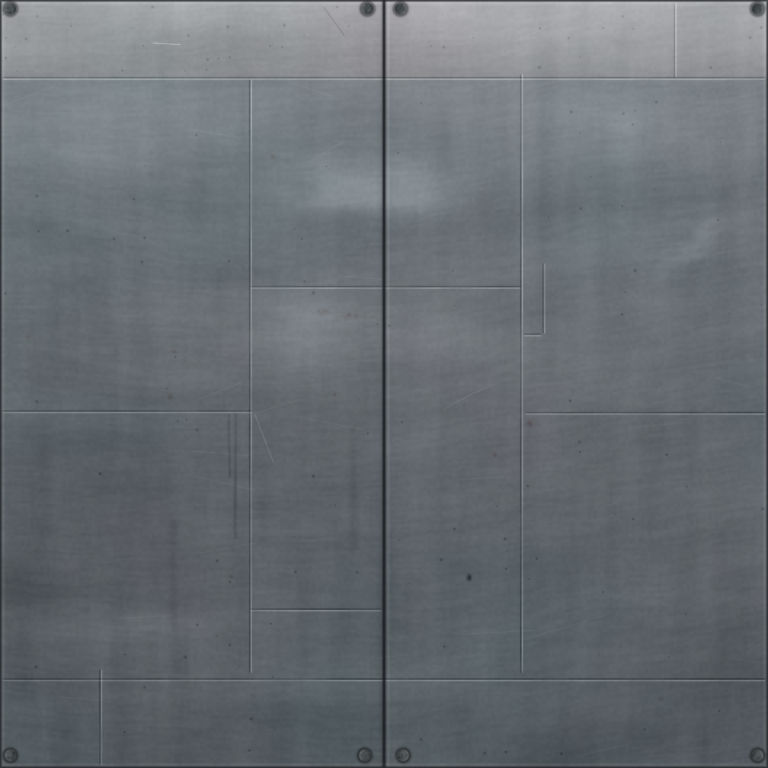
A WebGL 1 fragment shader for this texture:

```glsl
precision highp float;
// Two worn steel plates joined at a dark seam, with bolts and thin panel grooves.
// Stretched value noise makes the brushed metal; soft ellipses add sheen, while
// line distances and hashed loops add grooves, scratches, stains and pits.

uniform vec2 u_resolution;

float hash(vec2 p) {
  vec3 q = fract(p.xyx * .1031);
  q += dot(q, q.yzx + 33.33);
  return fract((q.x + q.y) * q.z);
}

float noise(vec2 p) {
  vec2 i = floor(p), f = fract(p);
  f = f * f * (3. - 2. * f);
  return mix(mix(hash(i), hash(i + vec2(1, 0)), f.x),
             mix(hash(i + vec2(0, 1)), hash(i + vec2(1, 1)), f.x), f.y);
}

// Fractal noise centred near zero.
float fbm(vec2 p) {
  float sum = -.48, amp = .5;
  for (int i = 0; i < 5; i++) {
    sum += amp * noise(p);
    p = p * 2.03 + vec2(17.3, 9.1);
    amp *= .5;
  }
  return sum;
}

float bell(float d, float w) { return exp(-d * d / (w * w)); }

float glow(vec2 p, float x, float y, float w, float h) {
  vec2 d = (p - vec2(x, y)) / vec2(w, h);
  return exp(-dot(d, d));
}

// Groove at p.y = pos over p.x = a..b: a dark cut beside a lit edge.
float groove(vec2 p, float pos, float a, float b, float px) {
  float w = max(.0011, .55 * px), d = p.y - pos;
  float span = smoothstep(a - px, a + px, p.x) * (1. - smoothstep(b - px, b + px, p.x));
  float wear = .6 + .7 * noise(p * 25.);
  return span * wear * (.12 * bell(d - .0012, w) - .10 * bell(d + .0009, w));
}

float stroke(vec2 p, vec2 a, vec2 b, float w) {
  vec2 ab = b - a;
  float h = clamp(dot(p - a, ab) / dot(ab, ab), 0., 1.);
  return bell(length(p - a - ab * h), w);
}

float panelGrooves(vec2 p, float px) {
  float g = groove(p, .102, .004, .996, px) + groove(p, .885, .004, .996, px);
  g += groove(p, .374, .326, .678, px) + groove(p, .794, .326, .497, px);
  g += groove(p, .536, .004, .328, px) + groove(p, .538, .684, .996, px);
  g += groove(p, .436, .682, .704, px);
  vec2 q = p.yx;
  g += groove(q, .326, .104, .876, px) + groove(q, .679, .097, .876, px);
  g += groove(q, .708, .343, .434, px) + groove(q, .879, .004, .101, px);
  return g + groove(q, .131, .872, .996, px);
}

// Soft reflections and shaded areas.
float sheen(vec2 p) {
  float s = .10 * glow(p, .445, .245, .075, .032) + .06 * glow(p, .535, .25, .045, .04);
  s += .07 * glow(p, .42, .44, .1, .065) + .04 * glow(p, .58, .44, .08, .035);
  s += .04 * glow(p, .17, .18, .15, .05) + .05 * glow(p, .8, .15, .16, .05);
  s += .04 * glow(p, .15, .815, .13, .025) + .03 * glow(p, .73, .03, .17, .06);
  s += .06 * glow(p + vec2(0, .5 * (p.x - .9)), .9, .312, .055, .016);
  return s - .04 * glow(p, .03, .7, .12, .16) - .025 * glow(p, .06, .37, .13, .09);
}

float scratches(vec2 p, float px) {
  float w = max(.0009, .5 * px), s = 0.;
  for (int i = 0; i < 26; i++) {
    float k = float(i);
    vec2 a = vec2(hash(vec2(k, 3.7)), hash(vec2(k, 8.2)));
    vec2 dir = vec2(.03 + .07 * hash(vec2(k, 5.1)), .05 * hash(vec2(k, 1.9)) - .03);
    s += .02 * stroke(p, a, a + dir, w);
  }
  s += .06 * stroke(p, vec2(.332, .54), vec2(.356, .602), w);
  float u = .68 - p.x;
  s += .05 * bell(p.y - .489 - 1.8 * u * u - .25 * u, w) * (1. - smoothstep(0., .06, abs(u - .065)));
  s += .11 * stroke(p, vec2(.2, .056), vec2(.234, .058), w);
  return s - .07 * stroke(p, vec2(.422, .01), vec2(.448, .046), w);
}

// Sparse pits, one candidate per cell.
float pits(vec2 p, float count, float chance) {
  vec2 cell = floor(p * count), f = fract(p * count);
  vec2 c = .3 + .4 * vec2(hash(cell + 4.), hash(cell + 31.));
  float r = .1 + .16 * hash(cell + 57.);
  return step(1. - chance, hash(cell + 83.)) * (1. - smoothstep(0., r, length(f - c)));
}

void main() {
  vec2 p = gl_FragCoord.xy / u_resolution;
  float px = 1. / min(u_resolution.x, u_resolution.y);
  p.y = 1. - p.y; // y runs down from the top edge

  // Brushed base with a lit upper strip
  float strip = 1. - smoothstep(.098, .106, p.y);
  float tone = .472 - .13 * p.y + .035 * (1. - smoothstep(.1, .36, p.y));
  tone += strip * (.04 + 1.1 * max(0., .1 - p.y));
  vec2 bent = p + vec2(0, .05 * fbm(p * 3.) - .12 * p.x * (.5 - p.x));
  tone += .09 * fbm(bent * vec2(4, 17)) + .06 * fbm(p * vec2(38, 5) + 40.);
  tone += .02 * noise(bent * vec2(35, 260)) + .02 * noise(p * 240.) - .02;
  tone += sheen(p + .07 * fbm(p * vec2(7, 20)));

  // Vertical drips, scratches and pits
  float drip = stroke(p, vec2(.298, .54), vec2(.299, .62), .0018);
  drip += stroke(p, vec2(.307, .54), vec2(.306, .7), .0022);
  drip += .6 * stroke(p, vec2(.226, .68), vec2(.225, .81), .006);
  drip += .5 * stroke(p, vec2(.461, .56), vec2(.46, .71), .005);
  tone -= .05 * drip * (.4 + noise(p * vec2(90, 25)));
  tone += scratches(p, px) + panelGrooves(p, px);
  tone -= .09 * pits(p, 72., .02 + .07 * strip) + .2 * glow(p, .611, .752, .003, .004);

  // Cool tint and rust marks
  vec3 color = tone + mix(vec3(-.024, .002, .02), vec3(-.008, 0, .012), strip);
  color += fbm(p * 4. + 11.) * vec3(-.025, .02, .008);
  float rust = glow(p, .455, .411, .011, .003) + glow(p, .42, .406, .006, .004);
  rust += glow(p, .69, .551, .004, .004) + .6 * pits(p + .13, 38., .012);
  color -= rust * noise(p * 220.) * vec3(.08, .13, .15);

  // Central seam and outer frame
  float seam = p.x - .5;
  color += .06 * bell(seam - .0055, .0022) - .035 * bell(seam, .008);
  color = mix(color, vec3(.1, .11, .12), .9 * bell(seam, .0023));
  vec2 rim = min(p, 1. - p);
  float edge = min(rim.x, rim.y);
  color += .04 * bell(edge - .0045, .0018);
  color = mix(color, vec3(.15, .16, .17), .8 - .8 * smoothstep(.0005, .0035, edge));

  // Corner bolts, mirrored about the seam
  float side = abs(p.x - .5), low = step(.5, p.y);
  vec2 bolt = vec2(side - (side < .25 ? .0215 + .0035 * low : .4865), rim.y - .0115 - .005 * low);
  float r = length(bolt);
  color *= 1. - .4 * bell(r - .0085, .0025);
  vec3 cap = vec3(.23, .25, .26) + .1 * noise(p * 300.) + 12. * bolt.x * bell(r - .006, .002);
  color = mix(color, cap, 1. - smoothstep(.0075 - px, .0075 + px, r));

  gl_FragColor = vec4(clamp(color, 0., 1.), 1);
}
```
